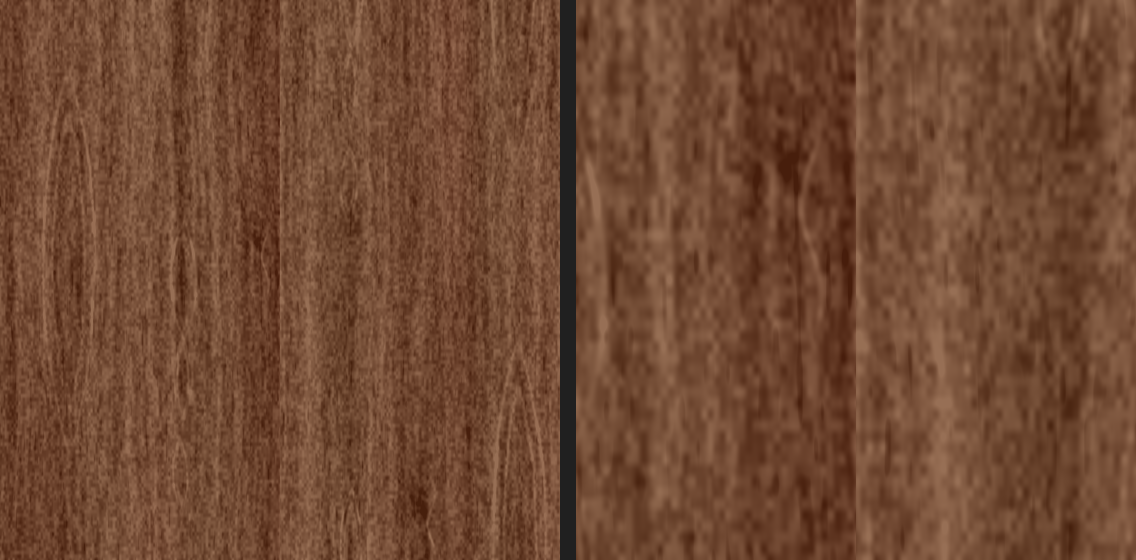
Left, the full canvas; right, a detail of the centre.
Give the GLSL for this texture, as a Shadertoy shader.

```glsl
// Walnut boards with vertical grain: stretched noise makes streaks and pores,
// pointed lenses make cathedral figure, and a dark knot sits in each board.
// Both boards share one half-width figure, shifted sideways and along the grain.

float hash(vec2 p) {
    uvec2 k = uvec2(ivec2(p)) * uvec2(1597334673u, 3812015801u);
    uint h = (k.x ^ k.y) * 1597334673u;
    h = (h ^ (h >> 15)) * 2246822519u;
    return float((h ^ (h >> 13)) >> 8) / 16777216.0;
}

float noise(vec2 p) {
    vec2 cell = floor(p), f = fract(p);
    f = f * f * (3.0 - 2.0 * f);
    float low = mix(hash(cell), hash(cell + vec2(1, 0)), f.x);
    float high = mix(hash(cell + vec2(0, 1)), hash(cell + vec2(1, 1)), f.x);
    return mix(low, high, f.y);
}

// Noise centred on zero
float grain(vec2 p) {
    return noise(p) - 0.5;
}

// Offset from a feature, repeating every half width and full height
vec2 offsetFrom(vec2 q, vec2 center) {
    vec2 period = vec2(0.5, 1.0);
    return mod(q - center + 0.5 * period, period) - 0.5 * period;
}

float bell(float x) {
    return exp(-x * x);
}

// Soft vertical band of tone
float band(vec2 q, float center, float width) {
    return bell(offsetFrom(q, vec2(center, 0.0)).x / width);
}

// Pointed lens of nested growth rings with a broken pale rim
float lens(vec2 q, vec2 center, vec2 size, float rings) {
    vec2 d = offsetFrom(q, center) / size;
    float level = sqrt(d.x * d.x + 0.015) + d.y * d.y;
    float ring = grain(vec2(level * rings, center.y * 40.0 + d.y * 0.8));
    float inside = 1.0 - smoothstep(0.8, 1.3, level);
    float rimWidth = 0.0026 / size.x;
    float rim = bell((level - 1.0) / rimWidth) * noise(vec2(center.x * 90.0, d.y * 4.0 + 20.0));
    float inner = bell((level - 0.62) / rimWidth) * noise(vec2(center.x * 70.0, d.y * 4.0 + 50.0));
    return inside * (ring * 2.4 - 0.15) + rim * 2.8 + inner * 1.7;
}

// Dark slanted knot, its smudge, and the pale fibre bending past it
float knot(vec2 q) {
    vec2 d = offsetFrom(q, vec2(0.455, 0.57));
    float smudge = bell(length((d + vec2(0.015, -0.03)) / vec2(0.04, 0.05)));
    float swirl = grain(vec2(d.x * 60.0 + 30.0, (d.y + d.x * 0.7) * 130.0 + 40.0));
    float core = bell(length(vec2(d.x + d.y * 0.6, d.y) / vec2(0.007, 0.018)));
    float bend = d.x - 0.016 - 0.006 * sin(d.y * 60.0);
    float fibre = bell(bend / 0.0025) * bell((d.y + 0.035) / 0.06);
    return smudge * (swirl * 2.0 - 0.6) - core * 2.6 + fibre * 2.4;
}

void mainImage(out vec4 fragColor, in vec2 fragCoord) {
    vec2 uv = fragCoord / iResolution.xy;
    float board = step(0.5, uv.x);

    // Gently wandering grain, different in each board
    vec2 g = uv + board * vec2(7.3, 3.1) + 2.0;
    float wander = 0.014 * grain(g * vec2(5.0, 3.5)) + 0.005 * grain(g * vec2(28.0, 11.0));
    g.x += wander;
    vec2 q = uv + board * vec2(-0.3, 0.48) + vec2(wander, 0.0);

    // Broad dark and pale bands
    float tone = 0.12;
    tone -= 0.8 * band(q, 0.452, 0.036) * (0.6 + 0.8 * noise(g * vec2(9.0, 4.0)));
    tone -= 0.5 * band(q, 0.02, 0.035);
    tone -= 0.9 * band(q, 0.327, 0.012);
    tone += 0.35 * band(q, 0.245, 0.06);
    tone += 0.5 * band(q, 0.378, 0.012);
    tone += 0.6 * band(q, 0.082, 0.008);
    tone += 1.2 * band(q, 0.203, 0.0025) * noise(g * vec2(20.0, 70.0));

    // Streaks from wide to fine, then short pores and mottling
    tone += 0.9 * grain(g * vec2(16.0, 1.0));
    tone += 1.4 * grain(g * vec2(62.0, 2.0));
    tone += 1.7 * grain(g * vec2(130.0, 4.0));
    tone += 1.7 * grain(g * vec2(190.0, 42.0));
    tone += 2.5 * grain(g * vec2(250.0, 150.0));
    tone -= 1.1 * smoothstep(0.72, 0.95, noise(g * vec2(210.0, 45.0) + 9.0));

    // Cathedral figure, eyes and knot
    tone += lens(q, vec2(0.125, 0.53), vec2(0.048, 0.36), 8.0);
    tone += lens(q, vec2(0.327, 0.50), vec2(0.021, 0.11), 5.0);
    tone += lens(q, vec2(0.325, 0.32), vec2(0.013, 0.08), 4.0);
    tone += lens(q, vec2(0.320, 0.15), vec2(0.013, 0.07), 4.0);
    tone -= 0.8 * bell(length(offsetFrom(q, vec2(0.13, 0.51)) / vec2(0.018, 0.07)));
    tone += knot(q);

    // Joint between the boards: shadow beside a pale edge
    float joint = uv.x - 0.5;
    tone -= 0.7 * bell((joint + 0.006) / 0.005);
    tone += 1.1 * bell((joint - 0.001) / 0.002);

    // Brown ramp with slightly redder bands
    tone = clamp(tone, -3.2, 2.6);
    vec3 color = vec3(0.45, 0.294, 0.204) + tone * vec3(0.055, 0.054, 0.049);
    float redness = grain(g * vec2(11.0, 1.5) + 5.0) + 0.5 * band(q, 0.02, 0.04);
    color += redness * vec3(0.008, -0.009, -0.003);
    fragColor = vec4(color, 1.0);
}
```
